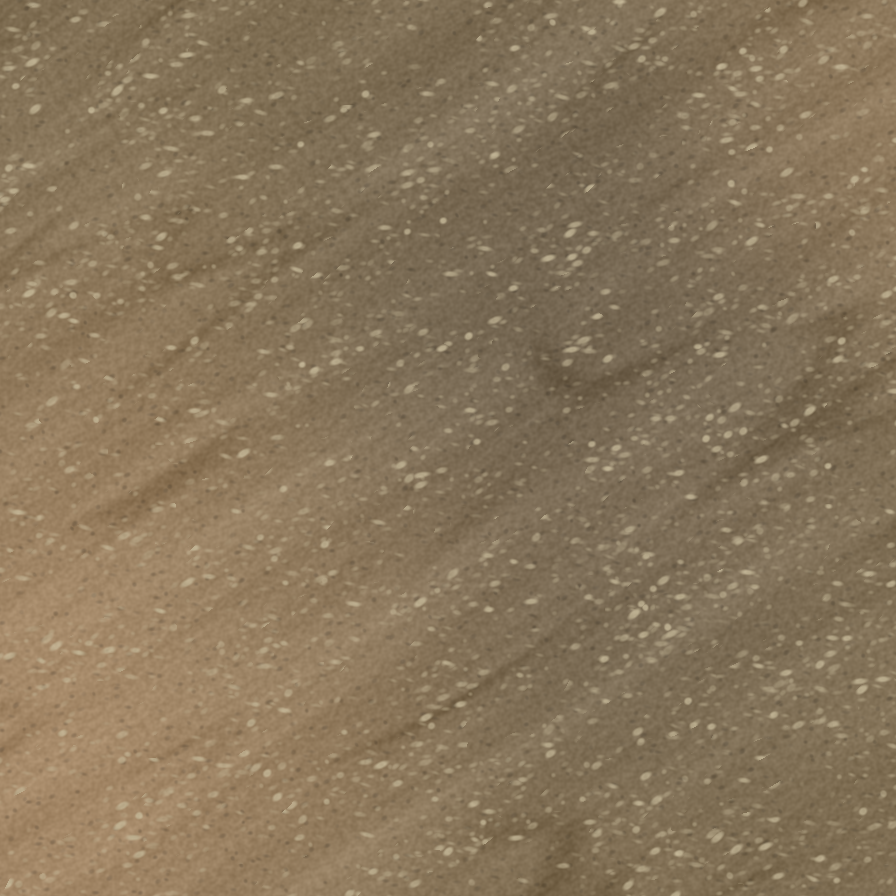
Reproduce this texture procedurally as a Shadertoy shader.

```glsl
const vec3 SHADED_SOIL = vec3(0.468, 0.412, 0.330);
const vec3 OLIVE_SOIL = vec3(0.505, 0.438, 0.332);
const vec3 SUNNY_SOIL = vec3(0.655, 0.540, 0.410);
const vec3 STONE = vec3(0.770, 0.720, 0.595);
const float FURROW_ANGLE = 0.585;
const float STONE_ANGLE = 0.20;
const float STREAK_DEPTH = 0.085;
const float FURROW_DEPTH = 0.060;
const float GRAIN_DEPTH = 0.085;
const float EDGE_SOFTNESS = 0.0016;

vec2 hash2(vec2 p) {
    p = vec2(dot(p, vec2(127.1, 311.7)), dot(p, vec2(269.5, 183.3)));
    return fract(sin(p) * 43758.55);
}

vec2 gradientAt(vec2 cell) {
    float angle = 6.2832 * hash2(cell).x;
    return vec2(cos(angle), sin(angle));
}

float gradientNoise(vec2 p) {
    vec2 i = floor(p), f = fract(p);
    vec2 u = f * f * f * (f * (f * 6.0 - 15.0) + 10.0);
    vec2 e = vec2(0.0, 1.0);
    float low = mix(dot(gradientAt(i), f),
                    dot(gradientAt(i + e.yx), f - e.yx), u.x);
    float high = mix(dot(gradientAt(i + e.xy), f - e.xy),
                     dot(gradientAt(i + e.yy), f - e.yy), u.x);
    return mix(low, high, u.y);
}

vec2 rotate(vec2 p, float angle) {
    float c = cos(angle), s = sin(angle);
    return vec2(c * p.x + s * p.y, c * p.y - s * p.x);
}

// Coverage of jittered oval flecks, one candidate per grid cell
float flecks(vec2 uv, float grid, vec2 radius, float density, float seed) {
    float softness = max(EDGE_SOFTNESS, 0.8 / iResolution.y);
    vec2 home = floor(uv * grid);
    float cover = 0.0;
    for (int y = -1; y <= 1; y++) {
        for (int x = -1; x <= 1; x++) {
            vec2 cell = home + vec2(x, y);
            vec2 place = hash2(cell + seed);
            vec2 kind = hash2(cell + seed + 57.3);
            vec2 shape = hash2(cell + seed + 113.9);
            vec2 d = uv - (cell + place) / grid;
            d = rotate(d, STONE_ANGLE + 1.1 * (shape.x - 0.5));
            vec2 size = radius * mix(vec2(0.55, 0.7), vec2(1.4, 1.25), shape.yx);
            float edge = (length(d / size) - 1.0) * size.y;
            float fleck = 1.0 - smoothstep(-softness, softness, edge);
            float present = step(kind.x, density);
            cover = max(cover, fleck * present * mix(0.35, 1.0, kind.y));
        }
    }
    return cover;
}

// Broad light: warm at the lower left and upper right, grey in the middle
vec3 soilColor(vec2 uv) {
    float sun = 1.0 - smoothstep(0.0, 0.85, length((uv - vec2(0.0, 0.17)) * vec2(1.15, 1.0)));
    float corner = 1.0 - smoothstep(0.0, 0.45, length(uv - vec2(1.05, 0.90)));
    float shade = 1.0 - smoothstep(0.05, 0.50, length((uv - vec2(0.66, 0.58)) * vec2(1.0, 0.75)));
    float drift = gradientNoise(uv * 3.5 + 4.0);
    vec3 color = mix(OLIVE_SOIL, SHADED_SOIL, shade);
    return mix(color, SUNNY_SOIL, clamp(0.95 * sun + 0.45 * corner + 0.15 * drift, 0.0, 1.0));
}

// Brightness change from ploughed bands and thin dark furrows
float ploughing(vec2 field) {
    field.y += 0.012 * gradientNoise(field * 3.0);
    float bands = 0.5 * gradientNoise(field * vec2(1.6, 13.0))
                + 0.4 * gradientNoise(field * vec2(2.5, 31.0) + 17.0)
                + 0.3 * gradientNoise(field * vec2(5.0, 75.0) + 31.0);
    float ridge = abs(gradientNoise(field * vec2(1.8, 10.0) + 8.0));
    float broken = smoothstep(-0.05, 0.30, gradientNoise(field * vec2(3.0, 8.0) + 43.0));
    float furrow = (1.0 - smoothstep(0.0, 0.09, ridge)) * broken;
    return STREAK_DEPTH * bands - FURROW_DEPTH * furrow;
}

void mainImage(out vec4 fragColor, in vec2 fragCoord) {
    vec2 uv = fragCoord / iResolution.y;
    vec2 field = rotate(uv, FURROW_ANGLE);

    // Soil with streaks and fine grain
    vec3 color = soilColor(uv) + ploughing(field);
    float grain = 0.6 * gradientNoise(field * vec2(120.0, 170.0))
                + 0.4 * gradientNoise(uv * 235.0 + 9.0);
    color += GRAIN_DEPTH * grain;

    // Stones gather in clumps along the rows and thin out on the left
    float clump = gradientNoise(field * vec2(7.0, 16.0) + 21.0)
                + 0.6 * gradientNoise(field * vec2(3.0, 30.0) + 5.0);
    float density = clamp(0.30 + 0.10 * uv.x + 0.65 * clump, 0.04, 0.85);
    float pits = flecks(uv, 85.0, vec2(0.0028, 0.0020), 0.28, 3.0);
    float pebbles = flecks(uv, 85.0, vec2(0.0034, 0.0020), density, 19.0);
    float stones = flecks(uv, 50.0, vec2(0.0056, 0.0031), density * 0.85, 41.0);

    color *= 1.0 - 0.17 * pits;
    color = mix(color, STONE, 0.50 * pebbles);
    color = mix(color, STONE + 0.06 * grain, 0.85 * stones);
    fragColor = vec4(clamp(color, 0.0, 1.0), 1.0);
}
```
